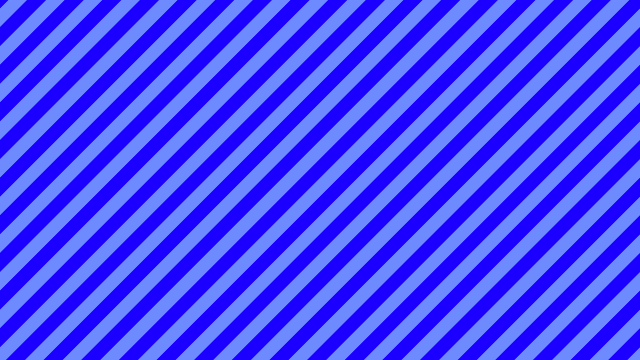
This pattern is drawn by a Shadertoy shader. Its source:

```glsl
// Even diagonal stripes in two blues, rising to the right at 45 degrees.
// A distance to the nearest light stripe is folded with fract, then
// turned into antialiased coverage about one pixel wide.

#define STRIPES_ACROSS 17.0
#define LIGHT_SHARE 0.492
#define STRIPE_OFFSET 0.19
#define EDGE_SOFTNESS 0.75
#define DARK_BLUE vec3(0.11, 0.0, 1.0)
#define LIGHT_BLUE vec3(0.43, 0.54, 1.0)

// Signed distance, in repeats, to the edge of the nearest light stripe
float stripeDistance(vec2 p) {
    float phase = (p.x - p.y) * STRIPES_ACROSS - STRIPE_OFFSET;
    return abs(fract(phase + 0.5) - 0.5) - 0.5 * LIGHT_SHARE;
}

void mainImage(out vec4 fragColor, in vec2 fragCoord) {
    // Centred coordinates, with the canvas width as the unit
    vec2 p = (fragCoord - 0.5 * iResolution.xy) / iResolution.x;

    // Edge width follows the size of a pixel
    float edge = EDGE_SOFTNESS * STRIPES_ACROSS / iResolution.x;
    float light = 1.0 - smoothstep(-edge, edge, stripeDistance(p));

    fragColor = vec4(mix(DARK_BLUE, LIGHT_BLUE, light), 1.0);
}
```
